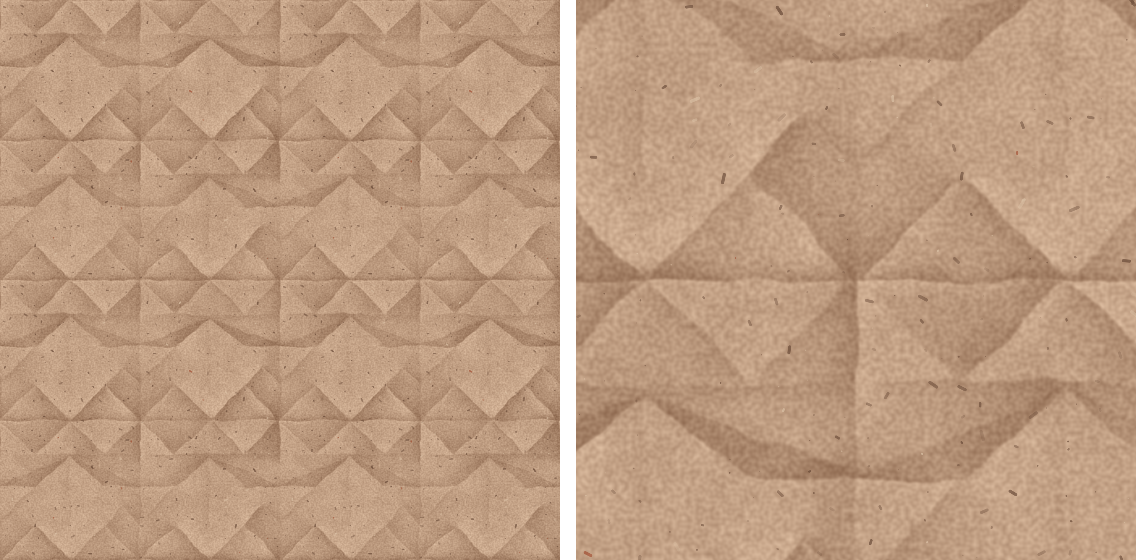
Left: the whole. Right: its middle third, enlarged.
A Shadertoy shader for this texture:

```glsl
// Folded kraft paper: a 4 by 4 grid of creased cells with grain, flecks and uneven wear.

float hash(vec2 p) {
    vec3 q = fract(p.xyx * vec3(0.1031, 0.103, 0.0973));
    q += dot(q, q.yzx + 33.33);
    return fract((q.x + q.y) * q.z);
}

// Gradient noise that wraps every `period` lattice steps, about -0.7 to 0.7
float corner(vec2 cell, vec2 offset, vec2 f, float period) {
    float angle = 6.2832 * hash(mod(cell + offset, period) + period);
    return dot(vec2(cos(angle), sin(angle)), f - offset);
}

float noise(vec2 tile, float period) {
    vec2 p = tile * period, i = floor(p), f = p - i;
    vec2 u = f * f * f * (f * (f * 6.0 - 15.0) + 10.0);
    return mix(mix(corner(i, vec2(0, 0), f, period), corner(i, vec2(1, 0), f, period), u.x),
               mix(corner(i, vec2(0, 1), f, period), corner(i, vec2(1, 1), f, period), u.x), u.y);
}

// A fold from a to b, repeated in every cell: shadow to its left, a weaker glow to its right
float crease(vec2 p, vec2 a, vec2 b, float depth, float width) {
    vec2 middle = 0.5 * (a + b), d = p - middle;
    vec2 cell = round(d);
    d -= cell;
    float len = length(b - a);
    vec2 dir = (b - a) / len;
    float side = dot(d, vec2(-dir.y, dir.x));
    float ends = 1.0 - smoothstep(0.7, 1.15, abs(dot(d, dir)) * 2.0 / len);
    float shadow = -exp(-max(side, 0.0) / width) - 0.25 * exp(-abs(side) / 0.012);
    float glow = 0.4 * exp(min(side, 0.0) / (0.8 * width));
    float wear = 0.5 + 0.85 * hash(mod(cell, 2.0) * 7.0 + middle * 31.0 + 5.0);
    return depth * wear * ends * mix(glow, shadow, smoothstep(-0.008, 0.006, side));
}

float folds(vec2 p) {
    float s = 0.0;
    // Peaks above the main horizontal fold
    s += crease(p, vec2(0.0, 0.0), vec2(0.25, 0.25), 0.105, 0.10);
    s += crease(p, vec2(0.5, 0.0), vec2(0.25, 0.25), 0.100, 0.09);
    s += crease(p, vec2(0.75, 0.25), vec2(0.5, 0.0), 0.110, 0.09);
    s += crease(p, vec2(0.75, 0.25), vec2(1.0, 0.0), 0.095, 0.08);
    // Hanging triangles below it
    s += crease(p, vec2(0.0, 0.0), vec2(0.25, -0.24), 0.070, 0.06);
    s += crease(p, vec2(0.25, -0.24), vec2(0.5, 0.0), 0.075, 0.07);
    s += crease(p, vec2(0.75, -0.24), vec2(0.5, 0.0), 0.090, 0.08);
    s += crease(p, vec2(1.0, 0.0), vec2(0.75, -0.24), 0.090, 0.07);
    // Main horizontal and vertical folds
    s += crease(p, vec2(-0.27, 0.0), vec2(0.27, 0.0), 0.120, 0.025);
    s += crease(p, vec2(0.27, 0.0), vec2(0.73, 0.0), 0.130, 0.022);
    s += crease(p, vec2(0.0, -0.30), vec2(0.0, 0.06), 0.120, 0.07);
    s += crease(p, vec2(0.0, 0.0), vec2(0.0, 1.0), 0.035, 0.04);
    s += crease(p, vec2(0.5, 0.2), vec2(0.5, 0.74), 0.022, 0.06);
    s += crease(p, vec2(0.95, 0.755), vec2(0.05, 0.755), 0.045, 0.05);
    s += crease(p, vec2(-0.28, 0.525), vec2(0.28, 0.525), 0.095, 0.045);
    // Roof of the large facet and the long slopes beside it
    s += crease(p, vec2(0.25, 0.525), vec2(0.5, 0.74), 0.095, 0.08);
    s += crease(p, vec2(0.5, 0.74), vec2(0.75, 0.525), 0.095, 0.09);
    s += crease(p, vec2(0.5, 0.74), vec2(0.0, 0.525), 0.045, 0.05);
    s += crease(p, vec2(1.0, 0.525), vec2(0.5, 0.74), 0.045, 0.05);
    // Small side folds
    s += crease(p, vec2(0.875, 0.39), vec2(0.75, 0.25), 0.095, 0.06);
    s += crease(p, vec2(0.875, 0.39), vec2(1.0, 0.25), 0.060, 0.05);
    s += crease(p, vec2(0.25, 0.525), vec2(0.02, 0.3), 0.045, 0.06);
    return s;
}

// Scattered tiny fibres; returns coverage and a random tint
vec2 flecks(vec2 tile, float count, float aa) {
    vec2 p = tile * count, id = mod(floor(p), count) + count;
    vec2 centre = 0.25 + 0.5 * vec2(hash(id + 3.1), hash(id + 8.7));
    float angle = 6.2832 * hash(id + 5.3), size = hash(id + 1.9);
    vec2 d = (fract(p) - centre) / count;
    vec2 dir = vec2(cos(angle), sin(angle));
    float reach = 0.005 * size * size * size;
    d -= dir * clamp(dot(d, dir), -reach, reach);
    float ink = 1.0 - smoothstep(0.0, aa, length(d) - 0.0015 * size);
    return vec2(ink * step(0.6, hash(id + 12.4)), hash(id + 6.6));
}

void mainImage(out vec4 fragColor, in vec2 fragCoord) {
    // Two by two cells form one tile, which appears twice each way
    vec2 tile = fract(fragCoord / iResolution.xy * 2.0);
    vec2 wobble = vec2(noise(tile, 9.0), noise(tile, 11.0)) * 0.022
                + vec2(noise(tile, 31.0), noise(tile, 29.0)) * 0.009;
    float fold = folds(tile * 2.0 + wobble);
    fold *= 1.0 + 0.6 * noise(tile, 7.0);
    fold = 0.16 * tanh(fold / 0.16);

    // Blotches and fine pulp grain
    float grain = 0.030 * noise(tile, 6.0) + 0.025 * noise(tile, 17.0) + 0.025 * noise(tile, 41.0)
                + 0.045 * noise(tile, 97.0) + 0.085 * noise(tile, 173.0);
    vec3 paper = vec3(0.763, 0.631, 0.522) + (fold + grain) * vec3(1.0, 1.06, 1.02);

    // Mostly dark flecks, a few pale or rust ones
    float aa = 1.5 / iResolution.y;
    for (float count = 17.0; count < 40.0; count += 12.0) {
        vec2 fleck = flecks(tile, count, aa);
        vec3 tint = fleck.y > 0.85 ? vec3(0.88, 0.79, 0.68)
                  : fleck.y > 0.83 ? vec3(0.62, 0.26, 0.15) : vec3(0.38, 0.26, 0.19);
        paper = mix(paper, tint, fleck.x * (0.15 + 0.5 * fract(fleck.y * 7.0)));
    }
    fragColor = vec4(paper, 1.0);
}
```
